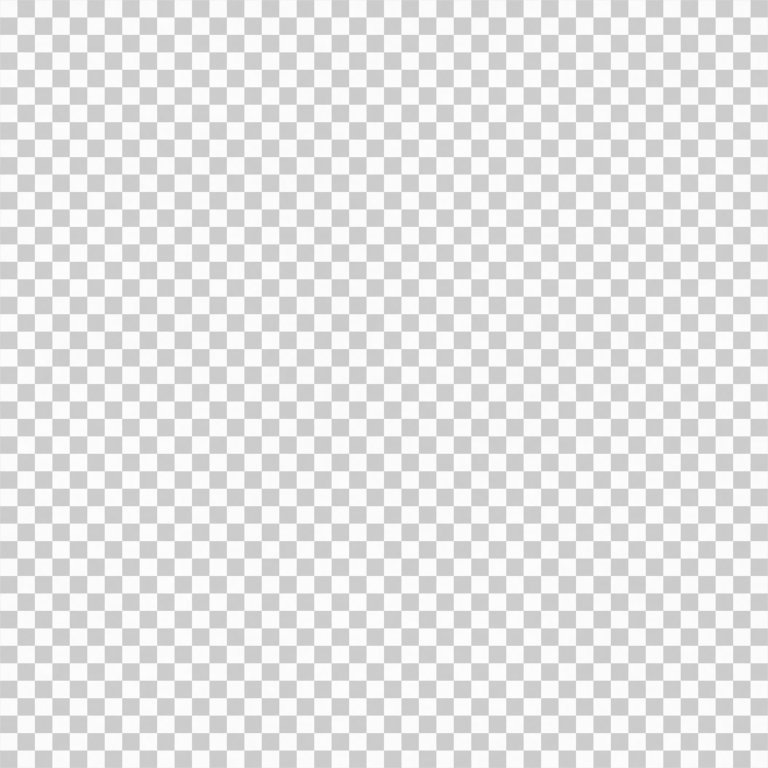
A WebGL 2 fragment shader for this pattern:

```glsl
#version 300 es
precision highp float;
// A pale checkerboard of 22 by 22 repeats (44 by 44 squares), grey and off-white.
// Two smoothed square waves are multiplied to make the squares; wrapping noise
// adds a faint paper-like mottling, so the canvas tiles without a seam.

uniform vec2 u_resolution;
out vec4 fragColor;

const float REPEATS = 22.0;
const float EDGE_WIDTH = 0.0016;    // softness of the edges, in canvas units
const vec3 GREY = vec3(0.80);
const vec3 OFF_WHITE = vec3(0.985);

float hash(vec2 p) {
    return fract(sin(dot(p, vec2(127.1, 311.7))) * 43758.5453);
}

// Value noise in 0..1 that wraps after "period" lattice cells
float wrapNoise(vec2 uv, float period) {
    vec2 p = uv * period;
    vec2 cell = floor(p);
    vec2 f = fract(p);
    f = f * f * (3.0 - 2.0 * f);
    vec2 lo = mod(cell, period);
    vec2 hi = mod(cell + 1.0, period);
    float bottom = mix(hash(lo), hash(vec2(hi.x, lo.y)), f.x);
    float top = mix(hash(vec2(lo.x, hi.y)), hash(hi), f.x);
    return mix(bottom, top, f.y);
}

// Square wave from +1 to -1, with edges of the given width
vec2 squareWave(vec2 uv, float repeats, vec2 width) {
    vec2 phase = fract(uv * repeats - 0.25);
    vec2 edgeDistance = (abs(phase - 0.5) - 0.25) / repeats;
    return clamp(-edgeDistance / (0.5 * width), -1.0, 1.0);
}

// 1 on grey squares, 0 on off-white ones; the lower left square is grey
float checker(vec2 uv, float repeats, vec2 width) {
    vec2 wave = squareWave(uv + 0.5 / repeats, repeats, width);
    return 0.5 + 0.5 * wave.x * wave.y;
}

void main() {
    vec2 uv = gl_FragCoord.xy / u_resolution;
    vec2 edge = max(vec2(EDGE_WIDTH), 1.0 / u_resolution);

    // Squares
    vec3 color = mix(OFF_WHITE, GREY, checker(uv, REPEATS, edge));

    // Faint mottling: broad tone, then fine grain
    float tone = wrapNoise(uv, 9.0) - 0.5;
    float grain = wrapNoise(uv, 176.0) - 0.5;
    color += 0.006 * tone + 0.008 * grain;

    fragColor = vec4(clamp(color, 0.0, 1.0), 1.0);
}
```
